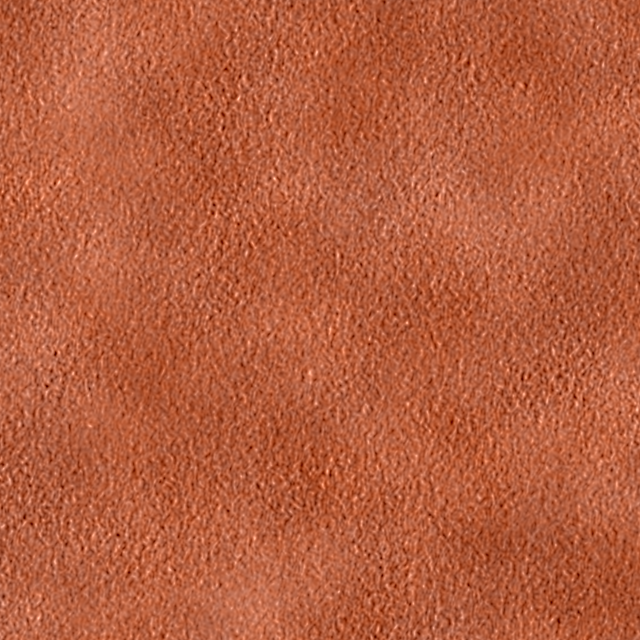
Write a WebGL 2 fragment shader that draws this texture.

```glsl
#version 300 es
precision highp float;
// Rough terracotta surface: fine, nearly upright grains lit from one side.
// The grains are side differences of gradient noise plus fine grit; broad
// layered noise adds soft stains of brightness, hue and roughness.

#define BASE_COLOR vec3(0.716, 0.370, 0.243)
#define HUE_SHIFT vec3(-0.018, 0.010, 0.028)
#define GRAIN_FREQ 104.0
#define GRAIN_CONTRAST 0.24
#define GRAIN_LEAN 1.28
#define GRAIN_STRETCH 0.8
#define GLINT 0.55
#define WARP 0.0035
#define STAIN_FREQ 3.6
#define STAIN_CONTRAST 0.098

uniform vec2 u_resolution;
out vec4 fragColor;

// Unit gradient with a random direction for each lattice point
vec2 latticeGradient(vec2 cell) {
    uvec2 c = uvec2(ivec2(cell));
    uint h = (c.x * 1597334673u) ^ (c.y * 3812015801u);
    h = (h ^ (h >> 15)) * 2246822519u;
    h ^= h >> 13;
    float angle = float(h & 65535u) / 65536.0 * 6.28319;
    return vec2(cos(angle), sin(angle));
}

float gradientNoise(vec2 p) {
    vec2 cell = floor(p);
    vec2 f = p - cell;
    vec2 s = f * f * f * (f * (f * 6.0 - 15.0) + 10.0);
    vec2 e = vec2(1.0, 0.0);
    float a = dot(latticeGradient(cell), f);
    float b = dot(latticeGradient(cell + e.xy), f - e.xy);
    float c = dot(latticeGradient(cell + e.yx), f - e.yx);
    float d = dot(latticeGradient(cell + e.xx), f - e.xx);
    return mix(mix(a, b, s.x), mix(c, d, s.x), s.y);
}

vec2 rotate(vec2 p, float angle) {
    float c = cos(angle), s = sin(angle);
    return vec2(c * p.x - s * p.y, s * p.x + c * p.y);
}

float layeredNoise(vec2 p) {
    float sum = 0.0, weight = 1.0;
    for (int i = 0; i < 5; i++) {
        sum += weight * gradientNoise(p);
        p = rotate(p, 0.6) * 2.03 + 17.3;
        weight *= 0.62;
    }
    return sum;
}

// Difference of heights to either side, as seen under raking light
float relief(vec2 p) {
    vec2 side = vec2(0.3, 0.04);
    return gradientNoise(p + side) - gradientNoise(p - side);
}

// Two sizes of lit grain, and grit that breaks up their ridges
float grains(vec2 p) {
    vec2 bend = vec2(gradientNoise(p * 43.0), gradientNoise(p * 43.0 + 50.5));
    vec2 q = rotate(p + WARP * bend, 1.5708 - GRAIN_LEAN);
    q *= vec2(1.0, GRAIN_STRETCH) * GRAIN_FREQ;
    float lit = 0.6 * relief(q) + 0.62 * relief(rotate(q, -0.3) * 1.71 + 9.7);
    float grit = gradientNoise(rotate(p, 0.8) * 148.0 + 21.9);
    return lit + 0.62 * grit;
}

void main() {
    vec2 p = gl_FragCoord.xy / u_resolution.y;

    // Broad stains and local roughness
    float stain = layeredNoise(p * STAIN_FREQ + 4.1);
    float roughness = 1.0 + 0.5 * layeredNoise(p * 4.7 + 31.6);

    // Hue drifts between orange and dusty pink, with small flecks
    float hue = layeredNoise(p * 4.9 + 63.2);
    hue += 2.0 * gradientNoise(p * 71.0 + 8.4);

    // Sparse deep pits and bright glints stand out from the grain
    float grain = grains(p);
    grain *= 0.87 + GLINT * grain * grain;

    float tone = GRAIN_CONTRAST * roughness * grain + STAIN_CONTRAST * stain;
    vec3 color = BASE_COLOR + tone + HUE_SHIFT * hue;
    fragColor = vec4(clamp(color, 0.0, 1.0), 1.0);
}
```
